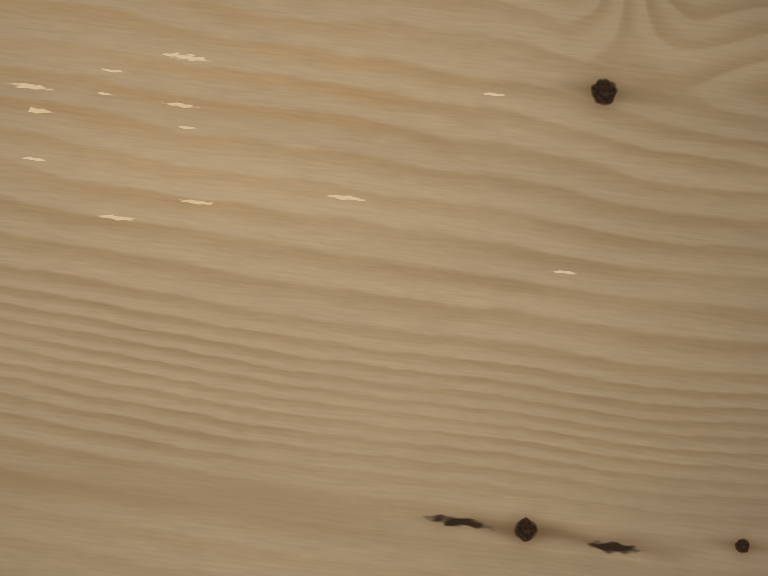
This texture is drawn by a WebGL 1 fragment shader. Its source:

```glsl
precision highp float;
// Pale planed softwood board with flowing growth rings, torn flecks and dark knots.
uniform vec2 u_resolution;

#define WOOD vec3(0.632, 0.544, 0.424)
#define LATEWOOD vec3(0.535, 0.435, 0.305)
#define STAIN vec3(0.36, 0.26, 0.16)
#define KNOT vec3(0.15, 0.105, 0.075)
#define FLECK vec3(0.86, 0.76, 0.61)
#define RING_FREQ 17.0
#define RING_CONTRAST 0.62
#define FIBRE_CONTRAST 0.055
#define MAIN_KNOT vec2(1.049, 0.840)

vec2 hash2(vec2 p) {
  vec3 q = fract(p.xyx * vec3(0.1031, 0.1030, 0.0973));
  q += dot(q, q.yzx + 33.33);
  return fract((q.xx + q.yz) * q.zy);
}

float corner(vec2 cell, vec2 offset) {
  return dot(hash2(cell) * 2.0 - 1.0, offset);
}

// Gradient noise, roughly -0.7 to 0.7
float gnoise(vec2 p) {
  vec2 i = floor(p), f = p - i;
  vec2 u = f * f * f * (f * (f * 6.0 - 15.0) + 10.0);
  vec2 e = vec2(1.0, 0.0);
  return mix(mix(corner(i, f), corner(i + e, f - e), u.x),
             mix(corner(i + e.yx, f - e.yx), corner(i + 1.0, f - 1.0), u.x), u.y);
}

// Height across the grain; its level lines are the growth rings
float grainHeight(vec2 p) {
  vec2 d = p - MAIN_KNOT;
  float rightSide = smoothstep(-0.08, 0.17, d.x);
  float folded = -sqrt(d.y * d.y + 0.0004);
  float h = mix(d.y, folded, rightSide);
  h += 0.20 * p.x - 0.05 * p.x * p.x;
  h += 0.06 * smoothstep(-0.2, 0.1, d.x) * exp(3.0 * min(d.y, 0.0));
  h += 0.22 * max(d.x, 0.0) * exp(-d.y * d.y / 0.02);
  float wiggle = mix(0.6, 1.5, smoothstep(0.4, 0.9, p.y));
  h += wiggle * 0.020 * gnoise(p * vec2(3.0, 6.0));
  h += wiggle * 0.009 * gnoise(p * vec2(11.0, 20.0) + 7.0);
  return h + 0.003 * gnoise(p * vec2(35.0, 60.0));
}

// Soft dark line on each ring, with one edge sharper than the other
float rings(float h) {
  float f = fract(RING_FREQ * h + 5.0 * smoothstep(-0.6, -0.28, h));
  return smoothstep(0.15, 0.80, f) * (1.0 - smoothstep(0.82, 1.0, f));
}

// Torn pale flecks, one candidate per cell
float flecks(vec2 p) {
  vec2 q = vec2(p.x, p.y + 0.12 * p.x) / vec2(0.13, 0.042);
  vec2 cell = floor(q), rnd = hash2(cell + 19.0);
  float size = mix(0.35, 1.0, hash2(cell + 53.0).x);
  vec2 d = (q - cell - mix(vec2(0.35), vec2(0.65), rnd)) / (size * vec2(0.30, 0.12));
  float ragged = length(d) + 0.9 * gnoise(p * vec2(70.0, 260.0));
  vec2 zone = (p - vec2(0.32, 0.78)) / vec2(0.36, 0.17);
  float present = step(rnd.y, 0.50 * exp(-dot(zone, zone)));
  return present * (1.0 - smoothstep(0.65, 1.15, ragged));
}

// Stained wood stretched along the grain, then the dark knot itself
vec3 addKnot(vec3 col, vec2 p, vec2 centre, float radius) {
  vec2 d = p - centre;
  float across = d.y + 0.14 * d.x;
  vec2 s = vec2(d.x / 3.6, across / 0.65) / radius;
  col = mix(col, STAIN, 0.45 * exp(-dot(s, s)));
  float r = length(d) / radius;
  col = mix(col, STAIN, 0.45 * exp(-r * r * 0.6));
  r += 0.25 * gnoise(d / radius * 1.7 + centre * 40.0);
  vec3 core = KNOT * (1.15 + 0.8 * gnoise(d / radius * 3.0 + 5.0));
  return mix(col, core, 0.94 * (1.0 - smoothstep(0.82, 1.08, r)));
}

// Narrow torn split lying along the grain
float split(vec2 p, vec2 centre, vec2 size) {
  vec2 d = p - centre;
  d.y += 0.14 * d.x + 0.007 * gnoise(p * vec2(30.0, 20.0));
  float r = length(d / size) + 0.7 * gnoise(p * vec2(45.0, 130.0));
  return 1.0 - smoothstep(0.5, 1.15, r);
}

void main() {
  vec2 p = gl_FragCoord.xy / u_resolution.y;
  float h = grainHeight(p);

  // Growth rings, warmer towards the upper left
  float strength = 0.75 + 0.7 * gnoise(p * vec2(2.5, 9.0) + 31.0);
  strength *= mix(0.35, 1.0, smoothstep(0.08, 0.24, p.y));
  float warm = smoothstep(0.45, 0.9, p.y) * (1.0 - smoothstep(0.5, 1.0, p.x));
  vec3 late = mix(LATEWOOD, vec3(0.61, 0.485, 0.325), warm);
  vec3 col = mix(WOOD, late, clamp(RING_CONTRAST * strength * rings(h), 0.0, 1.0));

  // Fine fibres and broad tonal streaks
  vec2 along = vec2(p.x, p.y + 0.12 * p.x);
  float fibre = gnoise(along * vec2(14.0, 190.0)) + 0.6 * gnoise(along * vec2(40.0, 330.0) + 9.0);
  col *= 1.0 + FIBRE_CONTRAST * fibre + 0.06 * gnoise(along * vec2(1.5, 9.0) + 3.0);
  float band = (p.y - 0.17 + 0.10 * p.x + 0.02 * gnoise(p * 6.0)) / 0.035;
  col = mix(col, LATEWOOD, 0.38 * exp(-band * band) * (1.0 - smoothstep(0.5, 0.9, p.x)));

  // Uneven light
  vec2 fromLight = p - vec2(0.5, 0.65);
  col *= 1.09 - 0.22 * dot(fromLight, fromLight);
  col = mix(col, FLECK, 0.85 * flecks(p));

  // Stained seam with splits and knots
  float seam = (p.y - 0.092 + 0.13 * (p.x - 0.8) + 0.012 * gnoise(p * 14.0)) / 0.014;
  float seamLength = smoothstep(0.68, 0.85, p.x) * (1.0 - smoothstep(1.08, 1.25, p.x));
  col = mix(col, STAIN, 0.38 * exp(-seam * seam) * seamLength);
  float cracks = max(split(p, vec2(0.795, 0.093), vec2(0.055, 0.009)),
                     split(p, vec2(1.063, 0.050), vec2(0.048, 0.009)));
  col = mix(col, KNOT, 0.88 * cracks);
  col = addKnot(col, p, MAIN_KNOT, 0.023);
  col = addKnot(col, p, vec2(0.913, 0.080), 0.020);
  col = addKnot(col, p, vec2(1.289, 0.052), 0.013);
  gl_FragColor = vec4(col, 1.0);
}
```
